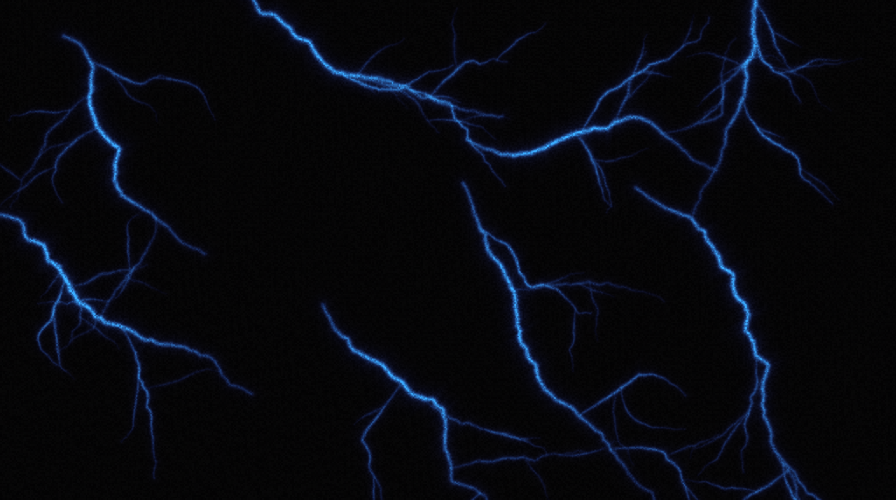
Reproduce this background procedurally as a WebGL 2 fragment shader.

```glsl
#version 300 es
precision highp float;

uniform vec2 u_resolution;
out vec4 fragColor;

const int TRUNK_COLUMNS = 4;
const int TRUNK_ROWS = 2;
const int BRANCHES = 4;
const int TWIGS = 2;
const float REACH = 0.24; // widest sideways extent of a bolt and its glow

struct Bolt {
    vec2 start;
    vec2 dir;
    float len;
    float width;
    float power;
    float seed;
};

float hash(vec2 p) {
    return fract(sin(dot(p, vec2(127.1, 311.7))) * 43758.5453);
}

// Straight-edged 1D noise in -1..1, which gives angular kinks
float kinkNoise(float x, float seed) {
    float cell = floor(x);
    float value = mix(hash(vec2(cell, seed)), hash(vec2(cell + 1.0, seed)), x - cell);
    return value * 2.0 - 1.0;
}

// Sideways displacement of a bolt at distance x from its start
float wander(float x, float seed) {
    float sum = 0.0;
    float amplitude = 0.085;
    float frequency = 3.0;
    for (int octave = 0; octave < 5; octave++) {
        sum += amplitude * kinkNoise(x * frequency, seed + float(octave) * 0.37);
        amplitude *= 0.42;
        frequency *= 2.3;
    }
    return sum * min(1.0, x * 10.0);
}

vec2 pointOnBolt(Bolt bolt, float x) {
    vec2 normal = vec2(-bolt.dir.y, bolt.dir.x);
    return bolt.start + bolt.dir * x + normal * wander(x, bolt.seed);
}

// Bright core with a soft halo, tapering towards both ends
float boltGlow(vec2 p, Bolt bolt) {
    vec2 rel = p - bolt.start;
    float along = dot(rel, bolt.dir);
    float across = dot(rel, vec2(-bolt.dir.y, bolt.dir.x));
    float x = clamp(along, 0.0, bolt.len);
    if (abs(across) > REACH || abs(along - x) > 0.06) return 0.0;

    float delta = 0.003;
    float slope = (wander(x + delta, bolt.seed) - wander(max(x - delta, 0.0), bolt.seed)) / (2.0 * delta);
    float gap = (across - wander(x, bolt.seed)) / sqrt(1.0 + slope * slope);
    float dist = length(vec2(gap, along - x));

    float t = x / bolt.len;
    float taper = mix(0.5, 1.0, smoothstep(0.0, 0.3, t)) * mix(1.0, 0.3, smoothstep(0.4, 1.0, t));
    float width = bolt.width * mix(0.6, 1.0, taper);
    float core = exp(-dist * dist / (width * width));
    float halo = exp(-dist / (width * 2.1));
    return bolt.power * taper * (0.7 * core + 0.3 * halo);
}

// Thinner bolt that forks off a parent
Bolt forkFrom(Bolt parent, float index, vec2 lengthRange, float width, float power) {
    vec2 key = vec2(parent.seed, index * 3.7 + 1.3);
    float x = parent.len * mix(0.12, 0.9, hash(key));
    float side = hash(key + 5.1) < 0.5 ? -1.0 : 1.0;
    float turn = side * mix(0.45, 1.15, hash(key + 9.4));
    float c = cos(turn);
    float s = sin(turn);
    vec2 dir = mat2(c, s, -s, c) * parent.dir;
    float len = mix(lengthRange.x, lengthRange.y, hash(key + 13.8));
    float strength = power * mix(0.5, 1.2, hash(key + 17.2));
    return Bolt(pointOnBolt(parent, x), dir, len, width, strength, parent.seed * 1.7 + index * 2.9 + 4.3);
}

Bolt trunkInCell(vec2 cell, vec2 cellSize) {
    vec2 jitter = vec2(hash(cell + 2.3), hash(cell + 7.9)) - 0.5;
    vec2 center = (cell + 0.5 + jitter * 0.7) * cellSize;
    float angle = mix(-1.6, 0.5, hash(cell + 11.6));
    vec2 dir = vec2(cos(angle), sin(angle));
    float len = mix(0.5, 0.8, hash(cell + 15.2));
    float power = mix(0.8, 1.0, hash(cell + 19.7));
    return Bolt(center - dir * len * 0.5, dir, len, 0.0052, power, cell.x * 5.3 + cell.y * 31.9 + 2.1);
}

float addLight(float light, float glow) {
    return 1.0 - (1.0 - light) * (1.0 - glow);
}

float lightning(vec2 p, float aspect) {
    vec2 cellSize = vec2(aspect, 1.0) / vec2(TRUNK_COLUMNS, TRUNK_ROWS);
    float light = 0.0;
    for (int i = 0; i < TRUNK_COLUMNS * TRUNK_ROWS; i++) {
        Bolt trunk = trunkInCell(vec2(i % TRUNK_COLUMNS, i / TRUNK_COLUMNS), cellSize);
        light = addLight(light, boltGlow(p, trunk));
        for (int j = 0; j < BRANCHES; j++) {
            Bolt branch = forkFrom(trunk, float(j), vec2(0.14, 0.36), 0.0035, 0.55);
            if (distance(p, branch.start) > branch.len + 0.4) continue;
            light = addLight(light, boltGlow(p, branch));
            for (int k = 0; k < TWIGS; k++) {
                Bolt twig = forkFrom(branch, float(k), vec2(0.05, 0.15), 0.0028, 0.3);
                light = addLight(light, boltGlow(p, twig));
            }
        }
    }
    return light;
}

// Black through deep navy to electric blue
vec3 electricBlue(float light) {
    float blue = 0.02 + 0.98 * light;
    return vec3(0.015 + 0.21 * blue, 0.015 + 0.66 * pow(blue, 1.4), blue);
}

void main() {
    vec2 p = gl_FragCoord.xy / u_resolution.y;
    float grain = hash(floor(p * 286.0)) - 0.5;
    float light = lightning(p, u_resolution.x / u_resolution.y) * (1.0 + 0.35 * grain);
    vec3 color = electricBlue(clamp(light, 0.0, 1.0)) + grain * 0.02;
    fragColor = vec4(color, 1.0);
}
```
